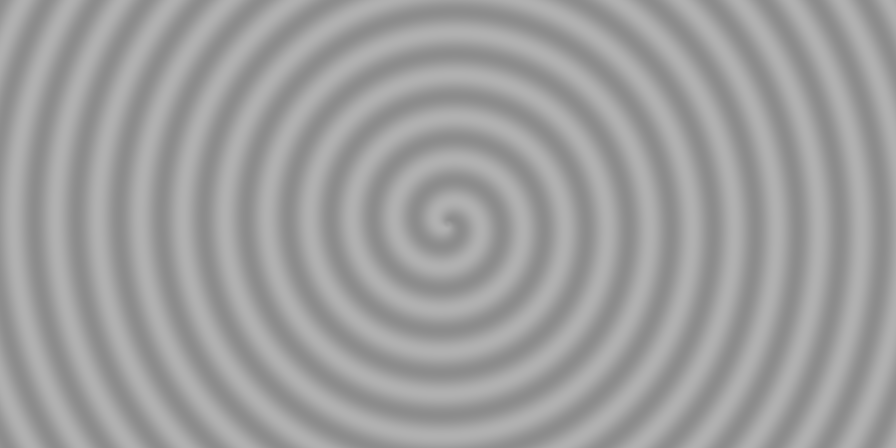
A Shadertoy shader for this background:

```glsl
// Soft grey one-armed spiral winding out from the centre of the canvas.

const float TAU = 6.2831853;
const float ARM_SPACING = 0.0945;   // gap between turns, in canvas heights
const float ARM_PHASE = 0.765;      // start of the light arm, in turns
const float CORE_RADIUS = 0.012;    // contrast fades inside this radius
const vec3 MID_GREY = vec3(0.62);
const float CONTRAST = 0.071;

// Smooth wave from -1 (dark band) to 1 (light band) along a linear spiral.
float spiralWave(vec2 p) {
    float radius = length(p);
    float angle = radius > 0.0 ? atan(p.y, p.x) : 0.0;
    float wave = cos(TAU * (radius / ARM_SPACING - ARM_PHASE) + angle);
    return wave * smoothstep(0.0, CORE_RADIUS, radius);
}

void mainImage(out vec4 fragColor, in vec2 fragCoord) {
    // Centred coordinates, one unit per canvas height
    vec2 p = (fragCoord - 0.5 * iResolution.xy) / iResolution.y;

    fragColor = vec4(MID_GREY + CONTRAST * spiralWave(p), 1.0);
}
```
